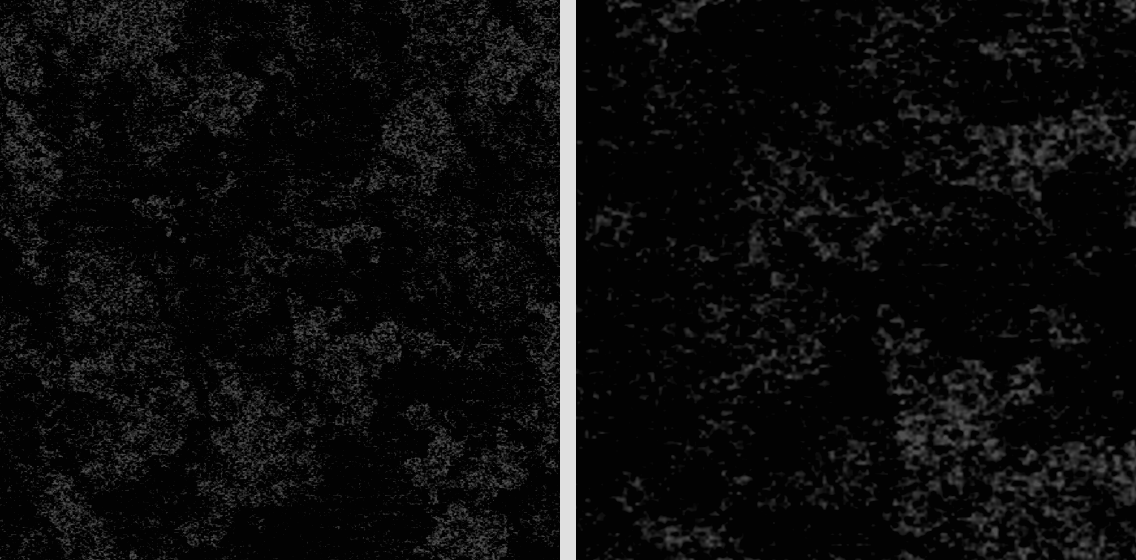
Left, the full canvas; right, a detail of the centre.
Reproduce this texture procedurally as a three.js fragment shader.

```glsl
// Dark worn surface with ragged patches of fine grey grain on near-black.
#define PATCH_CELLS 8.5
#define PATCH_SOFTNESS 0.5
#define EDGE_WARP 0.6
#define CLUMP_SCALE vec2(52.0, 60.0)
#define STREAK_SCALE vec2(20.0, 120.0)
#define GRAIN_SCALE vec2(235.0, 330.0)
#define DUST_SCALE vec2(430.0, 450.0)
#define SPARSE_LEVEL 0.88
#define DENSE_LEVEL 0.32
#define GRAIN_GAIN 0.64
#define BASE_GREY 0.006
#define MAX_GREY 0.3

varying vec2 vUv;

float hash(vec2 p) {
  vec3 q = fract(vec3(p.xyx) * 0.1031);
  q += dot(q, q.yzx + 33.33);
  return fract((q.x + q.y) * q.z);
}

vec2 hash2(vec2 p) {
  return vec2(hash(p), hash(p + 71.7));
}

float valueNoise(vec2 p) {
  vec2 cell = floor(p);
  vec2 f = fract(p);
  f = f * f * (3.0 - 2.0 * f);
  float low = mix(hash(cell), hash(cell + vec2(1.0, 0.0)), f.x);
  float high = mix(hash(cell + vec2(0.0, 1.0)), hash(cell + 1.0), f.x);
  return mix(low, high, f.y);
}

// Two octaves of offset, centred on zero, that fray the patch outlines.
vec2 fray(vec2 uv) {
  vec2 coarse = vec2(valueNoise(uv * 19.0), valueNoise(uv * 19.0 + 40.0));
  vec2 fine = vec2(valueNoise(uv * 58.0 + 9.0), valueNoise(uv * 58.0 + 87.0));
  return coarse * 0.6 + fine * 0.4 - 0.5;
}

// Cellular field of slanted, upright patches; returns 0 outside, up to 1 inside.
float patchField(vec2 uv) {
  vec2 p = uv * PATCH_CELLS + EDGE_WARP * 2.0 * fray(uv);
  vec2 home = floor(p);
  float field = 0.0;
  for (int y = -1; y <= 1; y++) {
    for (int x = -1; x <= 1; x++) {
      vec2 cell = home + vec2(float(x), float(y));
      vec2 centre = cell + mix(vec2(0.2), vec2(0.8), hash2(cell + 13.0));
      vec2 traits = hash2(cell + 151.0);
      vec2 d = p - centre;
      d.x += d.y * mix(-0.2, 0.55, hash(cell + 211.0));
      d.y *= 0.72;
      float radius = mix(0.24, 0.74, traits.x);
      float shape = 1.0 - smoothstep(1.0 - PATCH_SOFTNESS, 1.1, length(d) / radius);
      float strength = step(0.15, traits.y) * mix(0.5, 1.0, traits.y);
      field = max(field, shape * strength);
    }
  }
  return field;
}

// Local grain coverage: patches broken by clumps and thin level streaks.
float coverage(vec2 uv) {
  float clump = valueNoise(uv * CLUMP_SCALE + 5.0);
  float streak = valueNoise(uv * STREAK_SCALE + 29.0);
  float wear = 0.52 + 0.75 * clump + 0.25 * streak;
  float scatter = 0.3 * streak + 0.55 * streak * valueNoise(uv * 13.0 + 63.0);
  return clamp(max(patchField(uv) * wear, scatter), 0.0, 1.0);
}

void main() {
  float grain = 0.6 * valueNoise(vUv * GRAIN_SCALE)
              + 0.4 * valueNoise(vUv * DUST_SCALE + 17.0);
  float level = mix(SPARSE_LEVEL, DENSE_LEVEL, coverage(vUv));
  float lit = clamp((grain - level) * GRAIN_GAIN, 0.0, MAX_GREY);
  gl_FragColor = vec4(vec3(BASE_GREY + lit), 1.0);
}
```
